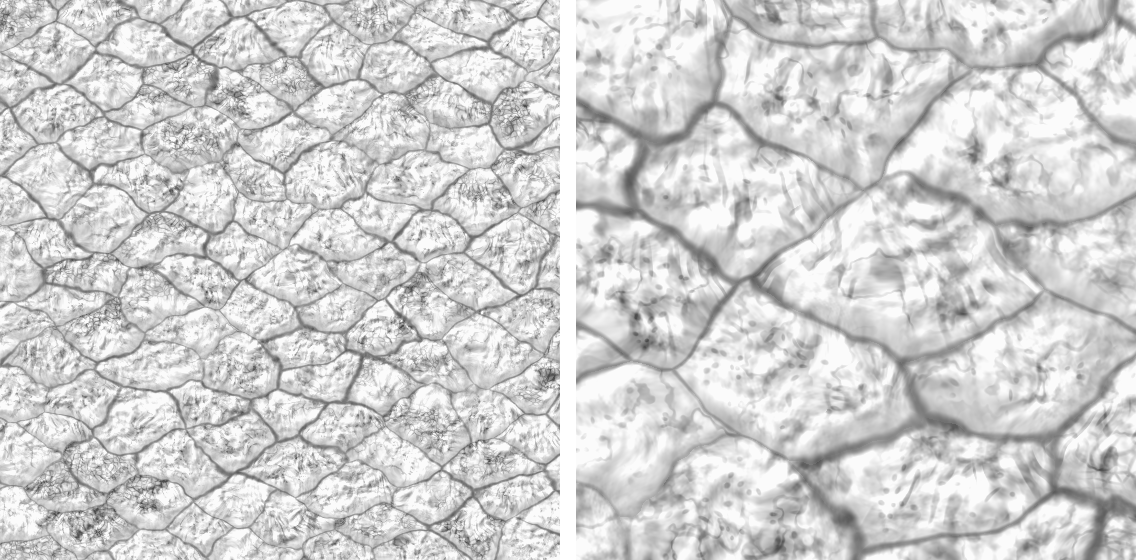
Left: the whole. Right: its middle third, enlarged.
This texture map is drawn by a WebGL 1 fragment shader. Its source:

```glsl
precision highp float;
uniform vec2 u_resolution;

#define SCALE_SIZE vec2(0.172, 0.114)
#define JITTER 0.54
#define BEND 0.042
#define RAGGED 0.011
#define GRAIN_FREQ 68.0
#define GRAIN_CONTRAST 0.8
#define GRANULE_FREQ vec2(100.0, 118.0)
#define FIBRE_FREQ 40.0
#define GROOVE_WIDTH 0.046
#define BASE_TONE 0.945
#define RIM_TONE 0.81
#define GROOVE_TONE 0.43

struct Cell {
  float edge;   // distance to the nearest border
  vec2 offset;  // position relative to the cell centre
  vec2 id;
};

vec2 hash2(vec2 p) {
  vec2 q = vec2(dot(p, vec2(127.1, 311.7)), dot(p, vec2(269.5, 183.3)));
  return fract(sin(q) * 43758.55);
}

float noise(vec2 p) {
  vec2 i = floor(p), f = fract(p);
  f = f * f * (3.0 - 2.0 * f);
  float low = mix(hash2(i).x, hash2(i + vec2(1.0, 0.0)).x, f.x);
  float high = mix(hash2(i + vec2(0.0, 1.0)).x, hash2(i + 1.0).x, f.x);
  return mix(low, high, f.y);
}

float fbm(vec2 p) {
  float sum = 0.0, gain = 0.533;
  for (int i = 0; i < 4; i++) {
    sum += gain * noise(p);
    p = mat2(1.6, 1.2, -1.2, 1.6) * p + 17.3;
    gain *= 0.5;
  }
  return sum;
}

vec2 noise2(vec2 p) {
  return vec2(noise(p), noise(p + 41.7)) - 0.5;
}

// Thin winding lines
float wrinkle(vec2 p) {
  return smoothstep(0.88, 0.98, 1.0 - abs(2.0 * fbm(p) - 1.0));
}

// Jittered Voronoi cells with exact border distance
Cell cells(vec2 p, float jitter) {
  vec2 base = floor(p), f = p - base;
  vec2 nearest = vec2(0.0), home = vec2(0.0);
  float best = 9.0, edge = 9.0;
  for (int j = -1; j <= 1; j++)
    for (int i = -1; i <= 1; i++) {
      vec2 g = vec2(float(i), float(j));
      vec2 r = g + 0.5 + jitter * (hash2(base + g) - 0.5) - f;
      if (dot(r, r) < best) { best = dot(r, r); nearest = r; home = g; }
    }
  for (int j = -2; j <= 2; j++)
    for (int i = -2; i <= 2; i++) {
      vec2 g = home + vec2(float(i), float(j));
      vec2 r = g + 0.5 + jitter * (hash2(base + g) - 0.5) - f;
      vec2 gap = r - nearest;
      if (dot(gap, gap) > 0.0001)
        edge = min(edge, dot(0.5 * (r + nearest), normalize(gap)));
    }
  return Cell(edge, -nearest, base + home);
}

void main() {
  vec2 uv = gl_FragCoord.xy / min(u_resolution.x, u_resolution.y);

  // Diamond lattice of scales with bent, ragged borders
  vec2 bent = uv + BEND * noise2(uv * 11.0) + RAGGED * noise2(uv * 36.0)
            + 0.4 * RAGGED * noise2(uv * 95.0);
  vec2 p = bent / SCALE_SIZE;
  Cell scale = cells(vec2(p.x + p.y, p.x - p.y), JITTER);
  vec2 local = 0.5 * vec2(scale.offset.x + scale.offset.y, scale.offset.x - scale.offset.y);
  vec2 kind = hash2(scale.id + 7.3);

  // Smooth lower margin; the rest is the rough crown
  float rim = smoothstep(0.22, 0.06, scale.edge + 0.16 * (noise(uv * 34.0) - 0.5))
            * smoothstep(0.05, -0.18, local.y);
  float crown = 1.0 - 0.6 * rim;
  float patches = fbm(uv * 24.0 + kind * 5.0);

  // Stains and lit fine relief
  float tone = BASE_TONE - 0.26 * (patches - 0.42);
  vec2 grainPos = uv * GRAIN_FREQ + 1.5 * noise2(uv * 30.0);
  float relief = fbm(grainPos) - fbm(grainPos + vec2(-0.25, 0.35));
  tone += GRAIN_CONTRAST * relief * crown * (0.6 + 0.8 * noise(uv * 28.0));

  // Wrinkles, coarse and fine
  float coarse = wrinkle(uv * 27.0 + 9.0) * smoothstep(0.4, 0.6, noise(uv * 21.0));
  float fine = wrinkle(uv * 50.0 + 31.0) * smoothstep(0.3, 0.6, noise(uv * 26.0 + 5.0));
  tone -= (0.15 * coarse + 0.13 * fine) * crown;

  // Crackled granules on some scales, pits on others
  Cell granule = cells(uv * GRANULE_FREQ + 1.6 * noise2(uv * 60.0), 0.85);
  float crackle = smoothstep(0.55, 0.68, kind.x) * smoothstep(0.36, 0.56, patches) * crown;
  tone -= crackle * (0.03 + 0.17 * smoothstep(0.24, 0.03, granule.edge) * (0.4 + noise(uv * 80.0)));
  float pit = smoothstep(0.32, 0.12, length(granule.offset)) * step(0.55, hash2(granule.id).y);
  tone -= 0.17 * pit * smoothstep(0.4, 0.3, kind.x) * smoothstep(0.1, 0.2, scale.edge);

  // Fibres fanning down from the tip
  float fan = local.x / (0.95 - local.y);
  float fibre = noise(vec2(fan * FIBRE_FREQ + 3.0 * noise(uv * 30.0), local.y * 7.0 + kind.x * 30.0));
  float fibrous = smoothstep(0.35, 0.6, kind.y) * smoothstep(0.3, 0.05, local.y);
  tone -= fibrous * (0.2 * smoothstep(0.5, 0.85, fibre) - 0.03);

  // Margin tone, soft occlusion and thin dark grooves
  tone = mix(tone, RIM_TONE + 0.2 * (patches - 0.5) + 0.4 * relief, 0.6 * rim);
  tone -= 0.1 * exp(-10.0 * scale.edge);
  float depth = noise(uv * 14.0 + 3.0);
  float width = GROOVE_WIDTH * (0.6 + 0.9 * depth * depth);
  float groove = smoothstep(width, 0.1 * width, scale.edge) * (0.3 + 0.65 * depth);
  tone = mix(tone, GROOVE_TONE + 0.3 * relief, groove);

  // Pale worn lip just inside the upper groove
  float lip = smoothstep(0.04, 0.08, scale.edge) * smoothstep(0.17, 0.1, scale.edge);
  tone += 0.05 * lip * smoothstep(-0.05, 0.15, local.y);

  gl_FragColor = vec4(vec3(clamp(tone, 0.3, 0.985)), 1.0);
}
```
